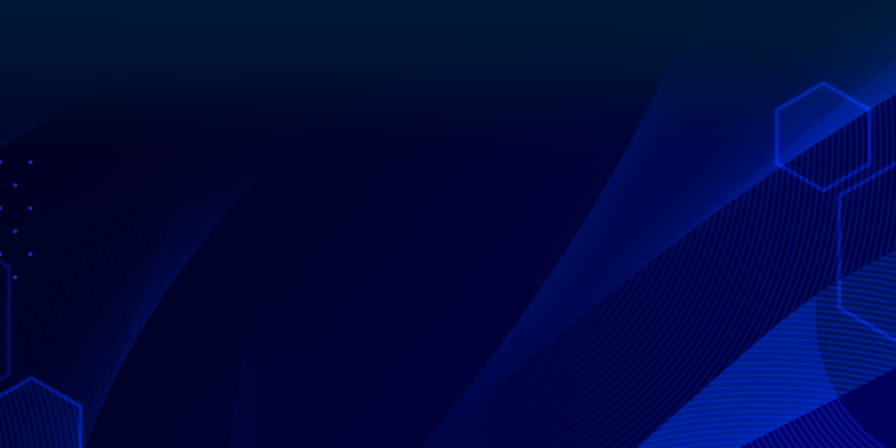
Write a WebGL 1 fragment shader that draws this background.

```glsl
precision highp float;
uniform vec2 u_resolution;

const vec3 TOP_TEAL = vec3(0.0, 0.095, 0.21);
const vec3 NIGHT = vec3(0.0, 0.002, 0.125);
const vec3 DEEP_BLUE = vec3(0.0, 0.006, 0.24);
const vec3 FOLD_BLUE = vec3(0.0, 0.025, 0.30);
const vec3 BAND_BLUE = vec3(0.0, 0.008, 0.24);
const vec3 RIBBON_BLUE = vec3(0.0, 0.14, 0.68);
const vec3 CORNER_BLUE = vec3(0.0, 0.005, 0.36);
const vec3 GLOW = vec3(0.0, 0.12, 0.42);
const vec3 LINE_BLUE = vec3(0.02, 0.16, 0.72);
const float LINE_PITCH = 0.0135;
const float HEX_WIDTH = 0.0025;
const vec2 DOT_STEP = vec2(0.068, 0.0514);
const float DOT_RADIUS = 0.0045;

float pixel;

// Antialiased step: one where d is positive
float side(float d) {
  return smoothstep(-pixel, pixel, d);
}

// Light that starts at an edge and fades on its positive side
float edgeGlow(float d, float reach) {
  return side(d) * exp(-max(d, 0.0) / reach);
}

// Fine concentric arcs
float arcs(vec2 p, vec2 center, float pitch) {
  return pow(0.5 + 0.5 * cos(6.28318 * length(p - center) / pitch), 2.0);
}

// Signed distance to a hexagon with a vertex at the top
float hexagon(vec2 p, float radius) {
  p = abs(p);
  return max(p.x, 0.5 * p.x + 0.866 * p.y) - 0.866 * radius;
}

float hexOutline(vec2 p, float radius) {
  float d = abs(hexagon(p, radius));
  return 1.0 - smoothstep(HEX_WIDTH, HEX_WIDTH + 1.5 * pixel, d)
    + 0.25 * exp(-d / 0.008);
}

float smoothMin(float a, float b, float k) {
  float h = max(k - abs(a - b), 0.0) / k;
  return min(a, b) - 0.25 * h * h * k;
}

// Staggered dots on the left margin
float dots(vec2 p) {
  float row = floor((0.638 - p.y) / DOT_STEP.y + 0.5);
  float inside = step(0.0, row) * step(row, 5.0) * step(p.x, 0.085);
  float x = p.x - 0.5 * DOT_STEP.x * mod(row, 2.0);
  float column = floor(x / DOT_STEP.x + 0.5);
  vec2 offset = vec2(x - column * DOT_STEP.x, p.y - 0.638 + row * DOT_STEP.y);
  return inside * step(0.0, column) * side(DOT_RADIUS - length(offset));
}

vec3 leftFolds(vec2 p) {
  float curve = 0.19 + 0.36 * p.y + 0.46 * p.y * p.y - p.x;
  float fade = 1.0 - smoothstep(0.3, 0.82, p.y);
  float light = 0.27 * edgeGlow(curve, 0.07) * fade;
  light += 0.10 * edgeGlow(p.x - 0.19 - 0.38 * p.y, 0.05) * side(curve) * fade;
  light += 0.13 * edgeGlow(p.x - 0.51 - 0.16 * p.y, 0.06)
    * (1.0 - smoothstep(0.0, 0.38, p.y));
  light += 0.24 * edgeGlow(p.y - 0.67 - 0.6 * p.x, 0.06) * exp(-5.0 * p.x);
  float mesh = arcs(p, vec2(-0.65, -0.1), LINE_PITCH);
  light += 0.09 * mesh * side(curve) * (1.0 - smoothstep(0.45, 0.73, p.y));
  return GLOW * light;
}

void main() {
  pixel = 1.0 / u_resolution.y;
  vec2 p = gl_FragCoord.xy * pixel;

  // Background
  float depth = smoothstep(0.1, 1.1, 0.5 * p.x + 0.4 * (1.0 - p.y));
  vec3 color = mix(NIGHT, DEEP_BLUE, depth) + leftFolds(p);

  // Large translucent fold on the right
  float fold = p.x - (0.94 + 0.82 * p.y - 0.2 * p.y * p.y);
  color = mix(color, FOLD_BLUE, 0.75 * side(fold));
  color += GLOW * 0.22 * edgeGlow(fold, 0.07) * smoothstep(0.0, 0.35, p.y);

  // Teal haze along the top
  color = mix(color, TOP_TEAL, 0.96 * smoothstep(0.62, 0.97, p.y));

  // Glow resting on the dark band
  float u = p.x - 1.0;
  float band = 0.04 + 0.9 * u - 0.15 * u * u - p.y;
  float strength = smoothstep(1.1, 1.95, p.x);
  color += GLOW * strength * 0.65 * edgeGlow(-band, 0.09);
  color += GLOW * strength * 0.15 * side(0.39 + 0.81 * (p.x - 1.41) - p.y) * side(-band);

  // Dark band filled with arcs
  float mesh = arcs(p, vec2(0.9, 0.68), LINE_PITCH);
  float meshFade = smoothstep(1.0, 1.9, p.x);
  vec3 bandColor = BAND_BLUE + LINE_BLUE * mesh * (0.06 + 0.22 * meshFade);
  color = mix(color, bandColor, side(band) * smoothstep(0.95, 1.2, p.x));
  color += GLOW * 0.12 * edgeGlow(band, 0.02) * strength;

  // Bright ribbon with a shaded disc and the corner below it
  float ribbon = smoothMin(0.88 * (p.x - 1.42), 0.4 + 0.3 * (p.x - 1.84), 0.12) - p.y;
  float corner = 0.51 * (p.x - 1.65) - p.y;
  float disc = 0.36 - length(p - vec2(2.18, 0.30));
  float weave = arcs(p, vec2(1.7, -1.2), LINE_PITCH);
  vec3 ribbonColor = RIBBON_BLUE * (0.76 + 0.2 * weave + 0.2 * exp(-abs(corner) / 0.08));
  ribbonColor *= 1.0 - side(disc) * (0.34 - 0.2 * weave);
  color = mix(color, ribbonColor, side(ribbon));
  float cornerLines = arcs(p, vec2(2.18, 0.30), LINE_PITCH) * (1.0 - side(disc));
  vec3 cornerColor = CORNER_BLUE + LINE_BLUE * 0.4 * cornerLines;
  color = mix(color, cornerColor, side(corner));

  // Hexagons
  vec2 upperHex = p - vec2(1.838, 0.695);
  vec2 lowerHex = p - vec2(0.07, 0.03);
  color += LINE_BLUE * 0.10 * side(-hexagon(upperHex, 0.12)) * side(-band);
  color += LINE_BLUE * side(-hexagon(lowerHex, 0.127))
    * (0.08 + 0.14 * arcs(p, vec2(-0.65, -0.1), LINE_PITCH));
  float outlines = 0.35 * hexOutline(upperHex, 0.12)
    + 0.32 * hexOutline(p - vec2(2.09, 0.4375), 0.25)
    + 0.38 * hexOutline(lowerHex, 0.127)
    + 0.22 * hexOutline(p - vec2(-0.188, 0.284), 0.24);
  color += LINE_BLUE * outlines;

  color = mix(color, vec3(0.08, 0.22, 0.85), 0.8 * dots(p));
  gl_FragColor = vec4(color, 1.0);
}
```
